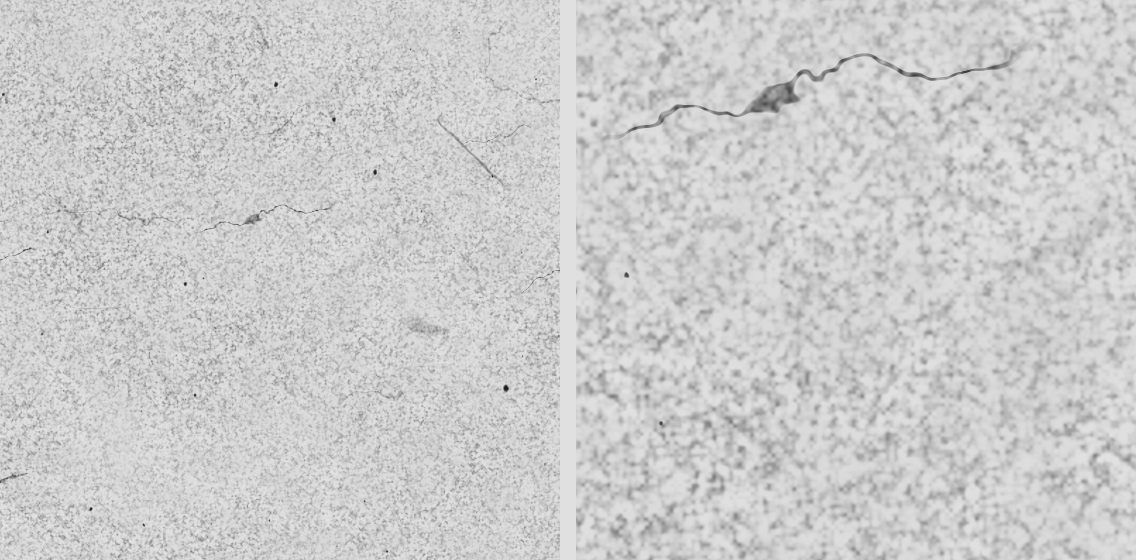
Left, the full canvas; right, a detail of the centre.
Give the GLSL for this texture, as a Shadertoy shader.

```glsl
// Pale weathered concrete: fine skewed grain whose contrast drifts in soft blotches,
// crossed by warped hairline cracks and one straight scratch, with scattered pits.
// Cracks are line segments and noise contours measured in a noise-warped plane.

float hash(vec2 p) {
    vec3 q = fract(vec3(p.xyx) * 0.1031);
    q += dot(q, q.yzx + 33.33);
    return fract((q.x + q.y) * q.z);
}

float noise(vec2 p) {
    vec2 cell = floor(p), f = fract(p);
    f = f * f * (3.0 - 2.0 * f);
    return mix(mix(hash(cell), hash(cell + vec2(1, 0)), f.x),
               mix(hash(cell + vec2(0, 1)), hash(cell + vec2(1, 1)), f.x), f.y);
}

float fbm(vec2 p) {
    float sum = 0.0, gain = 0.5;
    for (int i = 0; i < 5; i++) {
        sum += gain * noise(p);
        p = mat2(1.6, 1.2, -1.2, 1.6) * p + 17.3;
        gain *= 0.5;
    }
    return sum / 0.97;
}

vec2 noise2(vec2 p) {
    return vec2(noise(p + 31.7), noise(p + 83.1)) - 0.5;
}

// x: distance to the segment, y: position along it
vec2 segment(vec2 p, vec2 a, vec2 b) {
    vec2 ab = b - a;
    float t = clamp(dot(p - a, ab) / dot(ab, ab), 0.0, 1.0);
    return vec2(length(p - a - ab * t), t);
}

// Mineral grain, roughly zero mean and unit deviation
float grain(vec2 p) {
    mat2 turn = mat2(0.8, 0.6, -0.6, 0.8);
    float g = 0.6 * noise(turn * p * 235.0) + 0.4 * noise(p.yx * 397.0 + 51.0);
    return (g - 0.5) / 0.155;
}

float cracks(vec2 p, float px) {
    vec4 ends[10] = vec4[10](
        vec4(0.06, 0.61, 0.35, 0.60), vec4(0.35, 0.59, 0.62, 0.645),
        vec4(-0.03, 0.53, 0.06, 0.55), vec4(-0.03, 0.13, 0.06, 0.15),
        vec4(0.07, 0.465, 0.26, 0.43), vec4(0.28, 0.40, 0.30, 0.28),
        vec4(0.60, 0.28, 0.76, 0.29), vec4(0.83, 0.75, 0.94, 0.77),
        vec4(0.46, 0.75, 0.56, 0.80), vec4(0.94, 0.49, 1.03, 0.54));
    float strength[10] = float[10](0.5, 1.0, 0.85, 0.85, 0.35, 0.3, 0.45, 0.65, 0.5, 0.6);

    vec2 warped = p + 0.05 * noise2(p * 14.0) + 0.016 * noise2(p * 45.0)
                + 0.005 * noise2(p * 130.0);
    float dark = 0.0;
    for (int i = 0; i < 10; i++) {
        vec2 s = segment(warped, ends[i].xy, ends[i].zw);
        float taper = smoothstep(0.0, 0.12, s.y) * smoothstep(1.0, 0.88, s.y);
        float width = 0.0006 + 0.0009 * strength[i] * noise(p * 40.0 + 9.0);
        float line = 1.0 - smoothstep(width - 0.5 * px, width + 0.0006 + 0.5 * px, s.x);
        dark = max(dark, line * strength[i] * taper * (0.5 + 0.6 * noise(p * 25.0)));
    }

    // Faint wandering hairlines, visible only in patches
    float contour = abs(noise(warped * vec2(5.0, 6.5) + 4.2) - 0.5);
    float patches = smoothstep(0.48, 0.72, noise(p * 6.0 + 60.0));
    float hairline = 1.0 - smoothstep(0.002, 0.016, contour);
    return max(dark, 0.3 * hairline * patches);
}

float scratch(vec2 p) {
    vec2 s = segment(p + 0.003 * noise2(p * 90.0), vec2(0.775, 0.79), vec2(0.908, 0.662));
    float wear = smoothstep(0.0, 0.1, s.y) * smoothstep(1.0, 0.8, s.y);
    return (1.0 - smoothstep(0.0006, 0.0032, s.x)) * wear * (0.3 + 0.5 * noise(p * 110.0));
}

float pits(vec2 p, float px) {
    float dark = 0.0;
    vec2 q = p + 0.002 * noise2(p * 220.0);
    for (int i = 0; i < 34; i++) {
        float id = float(i);
        vec2 center = vec2(hash(vec2(id, 3.7)), hash(vec2(id, 11.9)));
        float size = hash(vec2(id, 23.3));
        float radius = 0.0013 + 0.0042 * pow(size, 6.0);
        float d = length((q - center) * vec2(1.0, 0.75));
        float spot = 1.0 - smoothstep(radius * 0.6 - 0.5 * px, radius + 0.5 * px, d);
        dark = max(dark, spot * (0.45 + 0.5 * size));
    }
    return dark;
}

void mainImage(out vec4 fragColor, in vec2 fragCoord) {
    vec2 p = fragCoord / iResolution.xy;
    float px = 1.0 / iResolution.y;

    // Skewed grain: a bright ceiling and a longer dark tail
    float blotch = fbm(p * 5.0 + 7.0) - 0.5;
    float roughness = 1.0 - 1.1 * blotch + 0.5 * (noise(p * 28.0) - 0.5);
    float z = clamp(grain(p), -3.0, 2.1);
    float tone = 0.803 + roughness * (0.05 * z - 0.012 * (z * z - 1.0));

    // Slow stains and chalky patches
    tone += 0.07 * blotch + 0.035 * (fbm(p * vec2(34.0, 26.0)) - 0.5);

    // Cracks break up where the grain stands proud
    float broken = clamp(0.85 - 0.2 * z, 0.4, 1.2);
    tone *= 1.0 - 0.65 * min(cracks(p, px) * broken, 1.0);
    tone *= 1.0 - 0.6 * scratch(p);
    tone *= 1.0 - 0.9 * pits(p, px);

    fragColor = vec4(vec3(clamp(tone, 0.0, 0.9)), 1.0);
}
```
